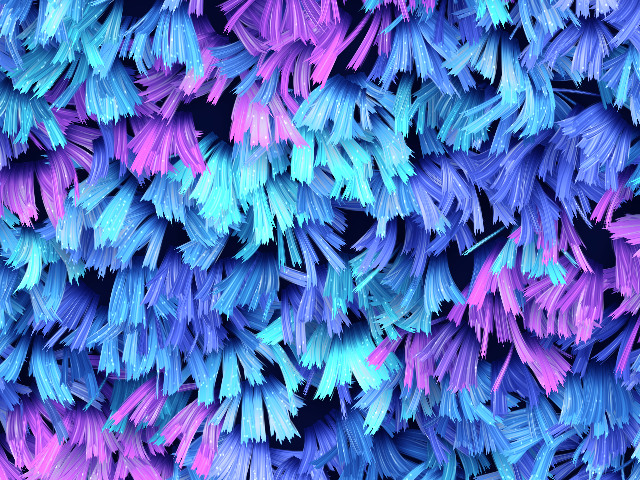
A WebGL 2 fragment shader for this texture:

```glsl
#version 300 es
precision highp float;

uniform vec2 u_resolution;
out vec4 fragColor;

const vec2 CELL = vec2(0.105, 0.075);
const float REACH = 0.2;
const int LOCKS = 9;

vec3 hash3(vec2 p) {
    vec3 q = fract(p.xyx * vec3(0.1031, 0.1030, 0.0973));
    q += dot(q, q.yxz + 33.33);
    return fract((q.xxy + q.yzz) * q.zyx);
}

// Broad wandering patches, -1 to 1
float zone(vec2 p) {
    return 0.5 * (sin(p.x * 5.0 + 1.5 * sin(p.y * 4.0)) + sin(p.y * 9.0 - p.x * 3.0 + 1.0));
}

// Fine hairs running along a lock, fading in and out, -1 to 1
float fibres(float u, float t, float seed) {
    float v = u + 0.2 * sin(t * 4.0 + seed);
    float hair = sin(v * 6.0 + seed);
    hair += 0.8 * sin(v * 13.0 + t * 3.0 + seed * 2.3);
    hair += 0.6 * sin(v * 22.0 - t * 4.0 + seed * 3.7);
    return hair / 2.4 * (0.75 + 0.25 * sin(t * 9.0 + u * 5.0 + seed * 1.9));
}

// Distance to the nearest scattered point, and that point's random value
vec2 cellular(vec2 p) {
    vec2 cell = floor(p);
    vec2 nearest = vec2(9.0, 0.0);
    for (int y = -1; y <= 1; y++) {
        for (int x = -1; x <= 1; x++) {
            vec2 id = cell + vec2(x, y);
            vec3 h = hash3(id + 71.0);
            float d = length(id + h.xy - p);
            if (d < nearest.x) nearest = vec2(d, h.z);
        }
    }
    return nearest;
}

vec3 dye(vec2 p, vec3 h) {
    float pick = 0.55 * h.x + 0.225 + 0.25 * zone(p * 1.7 + 4.0);
    vec3 cobalt = vec3(0.35, 0.46, 1.0);
    vec3 azure = vec3(0.28, 0.64, 1.0);
    vec3 cyan = vec3(0.26, 0.82, 0.97);
    vec3 violet = vec3(0.68, 0.33, 0.94);
    vec3 cool = mix(cobalt, azure, smoothstep(0.32, 0.54, pick));
    cool = mix(cool, cyan, smoothstep(0.60, 0.78, pick));
    float purple = zone(p) + 0.9 * (h.y - 0.5);
    return mix(cool, violet, smoothstep(0.52, 0.64, purple));
}

// One curved lock, widening from its root to a ragged cut tip
vec4 lock(vec2 d, float angle, float len, float width, float bend,
          float seed, vec3 base, float light, float gloss, float px) {
    vec2 axis = vec2(sin(angle), -cos(angle));
    float t = dot(d, axis) / len;
    if (t < 0.0 || t > 1.0) return vec4(0.0);
    float across = dot(d, vec2(-axis.y, axis.x)) - bend * len * t * t;
    float halfWidth = width * (0.4 + 0.6 * t);
    float u = across / halfWidth;
    if (abs(u) > 1.3) return vec4(0.0);

    float hair = fibres(u, t, seed);
    float side = (1.0 - abs(u) + 0.22 * hair) * halfWidth;
    float tip = (0.9 + 0.09 * hair - t) * len;
    float cover = smoothstep(-0.6 * px, 1.4 * px, min(side, tip));

    float shade = mix(0.2, 1.0, smoothstep(0.0, 0.45, t));
    shade *= (1.0 + 0.30 * hair) * (1.0 - 0.2 * u * u) * light;
    vec3 color = base * pow(vec3(clamp(shade, 0.02, 1.3)), vec3(1.4, 1.2, 0.6));
    float band = exp(-pow((t - 0.64) / 0.27, 2.0));
    float shine = band * smoothstep(0.0, 0.8, 0.6 * hair + gloss);
    color = mix(color, mix(base, vec3(0.97, 1.0, 1.0), 0.75), shine);
    return vec4(color, cover);
}

void main() {
    float px = 1.0 / u_resolution.y;
    vec2 p = gl_FragCoord.xy * px;
    p += 0.007 * sin(p.yx * vec2(23.0, 19.0) + 2.0 * sin(p * 11.0));
    vec2 home = floor(p / CELL);
    vec3 color = vec3(0.02, 0.05, 0.22);

    // Tufts hang down, so higher rows are laid over lower ones
    for (int row = -2; row <= 3; row++) {
        for (int column = -2; column <= 2; column++) {
            vec2 id = home + vec2(column, row);
            vec3 place = hash3(id + 13.0);
            vec3 look = hash3(id + 157.0);
            vec2 root = (id + place.xy) * CELL;
            vec2 d = p - root;
            if (length(d) > REACH) continue;

            float lean = (place.z - 0.5) * 1.9 + 0.35 * zone(root * 2.0 + 9.0);
            vec2 belly = d - 0.085 * vec2(sin(lean), -cos(lean));
            float shadow = exp(-dot(belly, belly) / 0.0042);
            color *= mix(vec3(1.0), vec3(0.42, 0.5, 0.7), shadow);

            vec3 base = dye(root, look);
            float glow = 0.6 * look.z + 0.2 + 0.2 * zone(root * 1.4 + 2.0);
            float light = mix(0.65, 1.6, glow);

            // Locks fan out around the tuft in a shuffled order
            for (int i = 0; i < LOCKS; i++) {
                vec3 h = hash3(id * 3.0 + vec2(float(i) * 17.0, 211.0));
                float fan = (mod(float(i) * 4.0, float(LOCKS)) + h.x) / float(LOCKS) - 0.5;
                vec2 offset = 0.07 * fan * vec2(cos(lean), sin(lean));
                float angle = lean + fan * 0.9 + (h.z - 0.5) * 0.5;
                float len = mix(0.09, 0.165, h.y);
                float width = mix(0.003, 0.022, sqrt(h.z));
                float bend = (h.x - 0.5) * 0.6 + (look.y - 0.5) * 0.5;
                float gloss = 0.65 * glow + 0.6 * fract(h.x * 7.0) - 0.5;
                vec4 hair = lock(d - offset, angle, len, width, bend, h.z * 40.0,
                                 base, light * mix(0.75, 1.25, h.y), gloss, px);
                color = mix(color, hair.rgb, hair.a);
            }
        }
    }

    // Tiny glints on the lit hairs
    vec2 speck = cellular(p * vec2(150.0, 110.0));
    float glint = smoothstep(0.4, 0.05, speck.x) * smoothstep(0.8, 0.95, speck.y);
    color += 0.4 * glint * smoothstep(0.3, 0.75, color.g);
    fragColor = vec4(clamp(color, 0.0, 1.0), 1.0);
}
```
